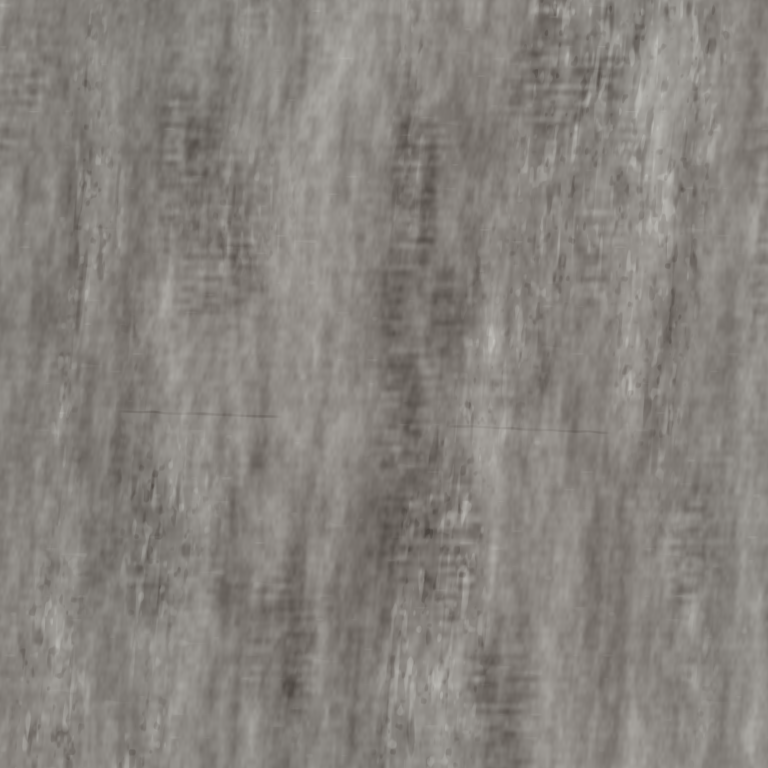
A WebGL 2 fragment shader for this texture:

```glsl
#version 300 es
precision highp float;
// Weathered grey wood planks with leaning grain, saw marks, worn flecks and faint butt seams.

uniform vec2 u_resolution;
out vec4 fragColor;

const float LEAN = 0.075;
const float MEAN_TONE = 0.543;
const vec3 WARM_TINT = vec3(0.015, 0.0, -0.020);

float hash(vec2 p) {
    return fract(sin(dot(p, vec2(127.1, 311.7))) * 43758.5453);
}

// Smooth value noise in the range -1 to 1
float noise(vec2 p) {
    vec2 cell = floor(p);
    vec2 f = fract(p);
    vec2 w = f * f * (3.0 - 2.0 * f);
    float low = mix(hash(cell), hash(cell + vec2(1.0, 0.0)), w.x);
    float high = mix(hash(cell + vec2(0.0, 1.0)), hash(cell + vec2(1.0, 1.0)), w.x);
    return 2.0 * mix(low, high, w.y) - 1.0;
}

// Two octaves of noise stretched by a separate frequency on each axis
float grain(vec2 p, vec2 frequency, float seed) {
    vec2 q = p * frequency + seed;
    return 0.68 * noise(q) + 0.45 * noise(q * 2.03 + 17.3);
}

// Bands of wood fibre from wide boards down to thin streaks
float fibres(vec2 p) {
    float tone = 0.048 * grain(p, vec2(6.0, 2.6), 3.1);
    tone += 0.068 * grain(p, vec2(23.0, 1.8), 41.7);
    tone += 0.060 * grain(p, vec2(42.0, 7.0), 73.9);
    tone += 0.052 * grain(p, vec2(85.0, 17.0), 118.2);
    tone += 0.048 * grain(p, vec2(125.0, 60.0), 163.4);
    return tone;
}

// Dark patches crossed by short horizontal saw cuts
float sawMarks(vec2 p) {
    float patches = smoothstep(0.05, 0.6, grain(p, vec2(13.0, 5.0), 211.6));
    float cuts = noise(p * vec2(32.0, 140.0) + 257.8);
    float pits = noise(p * vec2(120.0, 100.0) + 283.5);
    return patches * (0.040 * cuts + 0.040 * pits - 0.060) + 0.010 * cuts;
}

// Narrow worn strips that run most of the way up the boards
float wornStrips(vec2 p) {
    float lane = noise(vec2(p.x * 15.0, p.y * 0.7) + 307.2);
    float breaks = noise(p * vec2(20.0, 5.0) + 331.4);
    return smoothstep(-0.1, 0.5, lane + 0.35 * breaks);
}

// Slim upright chips
float flecks(vec2 p, vec2 frequency, float seed) {
    return smoothstep(0.30, 0.75, grain(p, frequency, seed));
}

// Thin horizontal joint with soft ends: x is the dark line, y the pale lip below it
vec2 seam(vec2 p, vec2 center, float halfLength, float pixel) {
    vec2 d = p - center;
    d.y += 0.04 * d.x + 0.001 * noise(p * 60.0);
    float span = 1.0 - smoothstep(halfLength * 0.85, halfLength, abs(d.x));
    float width = max(0.0016, pixel);
    float line = 1.0 - smoothstep(0.3 * width, 1.6 * width, abs(d.y));
    float lip = smoothstep(-0.03, -0.004, d.y) * (1.0 - smoothstep(-0.004, 0.0, d.y));
    return span * vec2(line * (0.65 + 0.35 * noise(p * 45.0)), lip);
}

void main() {
    vec2 uv = gl_FragCoord.xy / u_resolution;
    float pixel = 1.0 / min(u_resolution.x, u_resolution.y);

    // Lean the grain and let it wander slightly
    vec2 wood = uv;
    wood.x -= LEAN * uv.y + 0.004 * noise(uv * vec2(5.0, 6.0) + 9.4);

    float tone = MEAN_TONE + fibres(wood) + sawMarks(wood);

    // Pale chips with darker hollows beside them
    float worn = wornStrips(wood);
    tone += 0.095 * worn * flecks(wood, vec2(90.0, 16.0), 347.1);
    tone += 0.075 * worn * flecks(wood, vec2(115.0, 46.0), 389.6);
    tone -= 0.090 * worn * flecks(wood, vec2(84.0, 21.0), 431.3);
    tone -= 0.070 * worn * flecks(wood, vec2(110.0, 60.0), 449.8);

    // Sparse short scratches across the grain
    float scratches = noise(wood * vec2(45.0, 130.0) + 467.9);
    tone += 0.035 * smoothstep(0.76, 0.98, scratches);

    // Board ends
    for (int i = 0; i < 2; i++) {
        vec2 center = vec2(0.26 + 0.43 * float(i), 0.461 - 0.02 * float(i));
        vec2 joint = seam(uv, center, 0.11, pixel);
        tone += 0.012 * joint.y - 0.075 * joint.x;
    }

    // Brown in the hollows, cooler on the worn crests
    float stain = noise(wood * vec2(5.0, 3.0) + 503.2);
    float warmth = clamp(1.0 - 3.0 * (tone - 0.52) + 0.3 * stain, 0.3, 1.5);
    vec3 color = vec3(clamp(tone, 0.28, 0.76)) + WARM_TINT * vec3(warmth, 1.0, 1.0);
    fragColor = vec4(color, 1.0);
}
```
